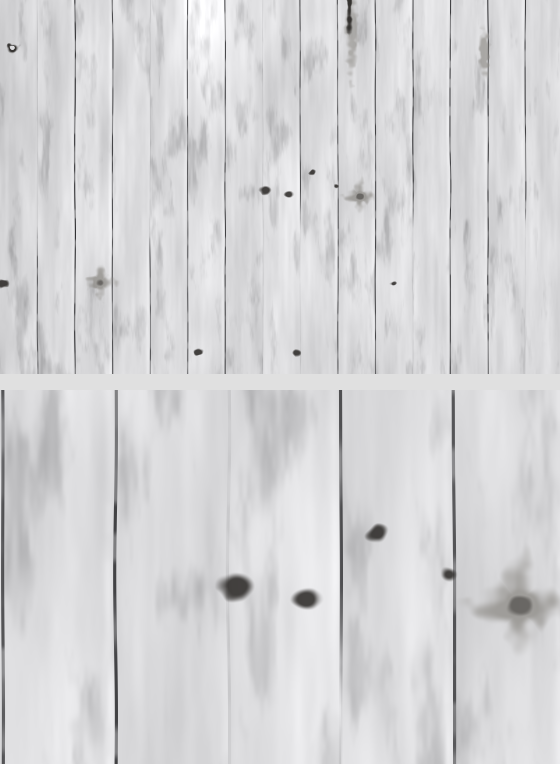
Top: the whole. Bottom: its middle third, enlarged.
This texture is drawn by a WebGL 1 fragment shader. Its source:

```glsl
precision highp float;
// Whitewashed vertical boards: stretched noise gives each board its own grain
// and grey stains, thin dark seams wear away in part, and small warped
// ellipses form the knots. One unit is the width of a board.
uniform vec2 u_resolution;

#define BOARDS 14.92
#define SEAM_HALF_WIDTH 0.014
#define PAINT vec3(0.862, 0.862, 0.870)
#define SEAM_COLOR vec3(0.13, 0.13, 0.14)
#define KNOT_COLOR vec3(0.15, 0.14, 0.13)
#define STAIN_COLOR vec3(0.55, 0.54, 0.52)
#define GRAIN 0.17
#define STAIN 0.11
#define GLOW 0.13

float hash(vec2 p) {
  return fract(sin(dot(p, vec2(127.1, 311.7))) * 4375.85);
}

float noise(vec2 p) {
  vec2 i = floor(p), f = fract(p);
  f = f * f * (3.0 - 2.0 * f);
  return mix(mix(hash(i), hash(i + vec2(1, 0)), f.x),
             mix(hash(i + vec2(0, 1)), hash(i + vec2(1, 1)), f.x), f.y);
}

float fbm(vec2 p) {
  float sum = 0.0, amp = 0.53;
  for (int i = 0; i < 4; i++) {
    sum += amp * noise(p);
    p = p * 2.03 + 7.3;
    amp *= 0.5;
  }
  return sum;
}

// Soft ellipse with a ragged rim: 1 inside, 0 outside.
float blob(vec2 p, vec2 center, vec2 radius, float soft) {
  float d = length((p - center) / radius) + 0.9 * (noise(p * 9.0) - 0.5);
  return 1.0 - smoothstep(1.0 - soft, 1.0 + soft, d);
}

// Painted board surface with grain, brushed streaks and stains.
vec3 boardColor(vec2 p) {
  float id = floor(p.x);
  vec2 shift = vec2(id * 17.3, id * 9.1);
  float tone = GRAIN * (fbm(p * vec2(2.6, 0.45) + shift) - 0.5);
  tone += 0.035 * (noise(p * vec2(11.0, 0.4) + shift) - 0.5);
  tone += 0.025 * (hash(vec2(id, 4.0)) - 0.5);
  float patchy = fbm(p * vec2(3.2, 0.9) + shift.yx + 40.0);
  float wisps = noise(p * vec2(15.0, 2.2) + shift);
  tone -= STAIN * smoothstep(0.54, 0.82, patchy) * (0.5 + wisps);
  vec2 g = (p - vec2(5.5, 9.2)) / vec2(0.85, 2.3);
  tone += GLOW * exp(-dot(g, g));
  tone -= 0.02 * smoothstep(4.0, 7.5, abs(p.x - 0.5 * BOARDS));
  return PAINT + tone;
}

// How much of seam k still shows at height y.
float seamStrength(float k, float y) {
  float level = 0.68 + 0.3 * hash(vec2(k, 2.0));
  float third = mod(k, 3.0);
  if (k < 6.5 && third == 1.0) level *= mix(1.0, 0.12, smoothstep(3.0, 4.0, y));
  if (k > 7.5 && third == 2.0) level *= mix(0.08, 1.0, smoothstep(3.8, 4.8, y));
  if (k == 7.0) level *= 0.12;
  if (k < 0.5 || k > BOARDS - 0.3) level = 0.0;
  return level * mix(0.6, 1.0, smoothstep(0.2, 0.6, noise(vec2(k * 5.0, y * 4.0))));
}

void main() {
  float px = BOARDS / u_resolution.x;
  vec2 p = gl_FragCoord.xy * px;
  float top = u_resolution.y * px;
  vec3 color = boardColor(p);

  // Seams with a pale rim on their left.
  float k = floor(p.x + 0.5);
  float side = p.x - k - 0.025 * (noise(vec2(k * 3.0, p.y * 0.8)) - 0.5);
  float strength = seamStrength(k, p.y);
  float line = clamp((SEAM_HALF_WIDTH - abs(side)) / px + 0.5, 0.0, 1.0);
  color += 0.05 * strength * exp(-pow((side + 0.06) / 0.04, 2.0));
  color = mix(color, SEAM_COLOR, line * strength);

  // Knots: a close row near the middle, then a wide wave lower down.
  for (int i = 0; i < 10; i++) {
    float n = float(i), j = n - 5.0;
    vec2 c = vec2(7.07 + 0.63 * n, 5.03 + 0.35 * sin(2.0 * n + 3.5));
    if (i > 4) c = vec2(0.08 + 2.6 * j, 1.5 + 1.3 * cos(1.57 * j - 0.8));
    float r = 0.055 + 0.04 * hash(vec2(n, 8.0));
    float smudged = (i == 4 || i == 6) ? 1.0 : 0.0;
    float halo = blob(p, c, vec2(0.32, 0.15), 0.5);
    halo = max(halo, blob(p, c, vec2(0.11, 0.34), 0.6));
    color = mix(color, STAIN_COLOR, halo * smudged * 0.75);
    float core = blob(p, c, vec2(r * 1.25, r), 0.4);
    color = mix(color, KNOT_COLOR, core * mix(0.85, 0.45, smudged));
  }

  // Hollow knot at the left, with a pale chip inside.
  vec2 ring = vec2(0.34, top - 1.28);
  color = mix(color, KNOT_COLOR, 0.9 * blob(p, ring, vec2(0.15, 0.13), 0.3));
  color = mix(color, PAINT, blob(p, ring + vec2(-0.01, 0.02), vec2(0.07, 0.06), 0.3));

  // Dark split running down from the top edge, and a grey knot at the right.
  vec2 split = vec2(9.31, top);
  color = mix(color, STAIN_COLOR, 0.6 * blob(p, split - vec2(-0.06, 0.8), vec2(0.14, 1.0), 0.5));
  color = mix(color, KNOT_COLOR, 0.9 * blob(p, split, vec2(0.065, 0.85), 0.4));
  color = mix(color, STAIN_COLOR, 0.65 * blob(p, vec2(12.9, top - 1.4), vec2(0.13, 0.48), 0.4));

  gl_FragColor = vec4(clamp(color, 0.0, 1.0), 1.0);
}
```
